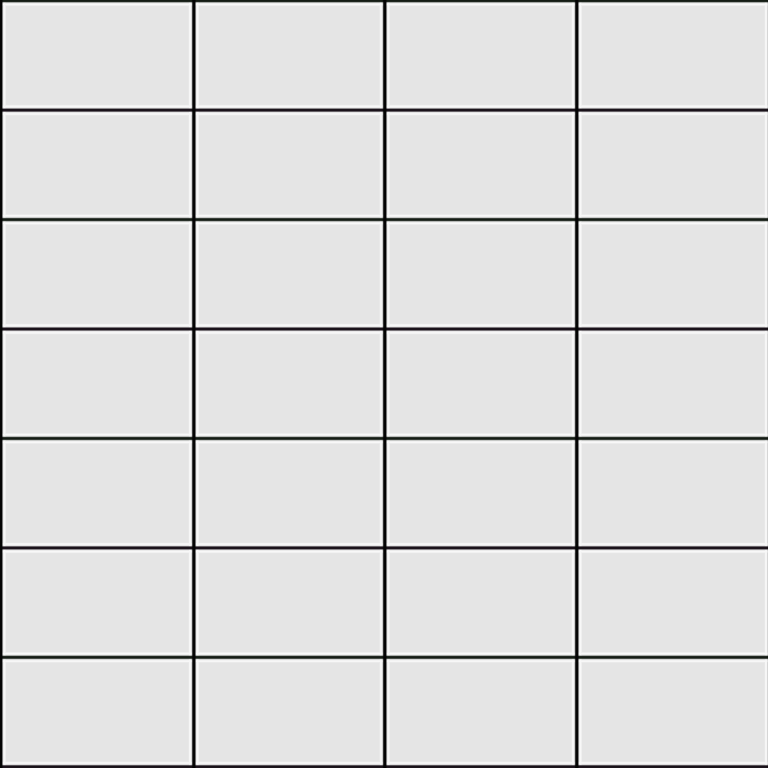
Write a WebGL 2 fragment shader that draws this pattern.

```glsl
#version 300 es
precision highp float;
// Grid of pale grey panels, 4 across and 7 down, parted by thin dark rules.
// Each pixel finds its nearest rule on both axes; the distance to it gives
// a soft ink core with a faint bright halo on either side.

uniform vec2 u_resolution;
out vec4 fragColor;

const vec2 CELL_PITCH = vec2(0.25, 0.1425);
const vec2 GRID_OFFSET = vec2(0.0010, 0.0016);
const float COLUMN_NUDGE = 0.0014;   // uneven spacing of every third column rule
const vec2 HALF_WIDTH = vec2(0.0022, 0.0020);
const float EDGE_SOFTNESS = 0.0013;
const float HALO_DISTANCE = 0.0050;
const float HALO_RADIUS = 0.0026;

const vec3 PANEL = vec3(0.898);
const vec3 HALO = vec3(0.975);
const vec3 COLUMN_INK = vec3(0.02);
const vec3 ROW_INK = vec3(0.09);
const vec3 ROW_TINT = vec3(0.012, -0.018, 0.012);  // purple, or green when negated

// Ink coverage by distance from the centre of a rule, x for columns, y for rows
vec2 inkCoverage(vec2 dist, float softness) {
    return 1.0 - smoothstep(HALF_WIDTH - softness, HALF_WIDTH + softness, dist);
}

// Brightness of the halo that flanks a rule
vec2 haloStrength(vec2 dist) {
    return 1.0 - smoothstep(vec2(0.0), vec2(HALO_RADIUS), abs(dist - HALO_DISTANCE));
}

void main() {
    vec2 uv = gl_FragCoord.xy / u_resolution;
    float pixel = 1.0 / min(u_resolution.x, u_resolution.y);

    // Nearest rule on each axis
    vec2 index = round((uv - GRID_OFFSET) / CELL_PITCH);
    vec2 centre = GRID_OFFSET + index * CELL_PITCH;
    if (int(index.x) % 3 == 1) centre.x += COLUMN_NUDGE;
    vec2 dist = abs(uv - centre);

    vec2 ink = inkCoverage(dist, max(EDGE_SOFTNESS, 0.6 * pixel));
    vec2 halo = haloStrength(dist);

    // Row rules alternate between two slight tints
    float tintSign = 1.0 - 2.0 * mod(index.y, 2.0);
    vec3 rowInk = ROW_INK + tintSign * ROW_TINT;

    // Panel, then halos, then row rules, then column rules on top
    vec3 colour = mix(PANEL, HALO, max(halo.x, halo.y));
    colour = mix(colour, rowInk, ink.y);
    colour = mix(colour, COLUMN_INK, ink.x);
    fragColor = vec4(colour, 1.0);
}
```
